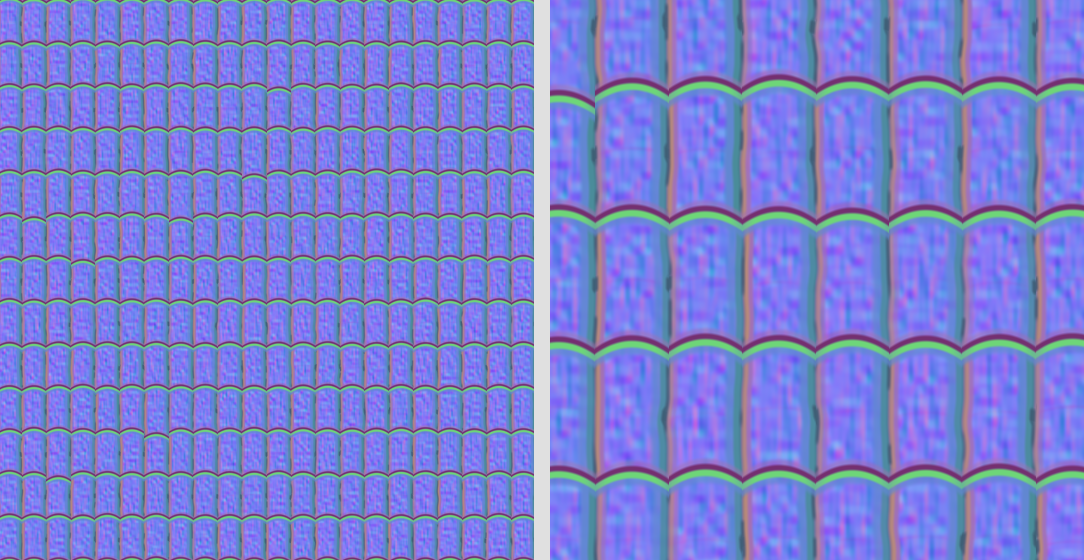
Left: the whole. Right: its middle third, enlarged.
Reproduce this texture map procedurally as a Shadertoy shader.

```glsl
#define COLUMNS 21.82
#define ROWS 13.0
#define SEAM_OFFSET 0.89
#define ARC_DEPTH 0.10
#define TILE_JITTER 0.035
#define SEAM_JITTER 0.05
#define SLIPPED_SHARE 0.03
#define GRAIN 0.55

const vec3 FLAT_BLUE = vec3(0.49, 0.49, 0.97);
const vec3 RIGHT_BLUE = vec3(0.38, 0.53, 0.82);
const vec3 TEAL = vec3(0.29, 0.55, 0.60);
const vec3 PINK = vec3(0.64, 0.44, 0.70);
const vec3 ORANGE = vec3(0.72, 0.54, 0.48);
const vec3 GREEN = vec3(0.43, 0.84, 0.47);
const vec3 PLUM = vec3(0.45, 0.17, 0.42);
const vec3 GAP = vec3(0.23, 0.33, 0.42);

float hash(vec2 p) {
    vec3 q = fract(vec3(p.xyx) * 0.1031);
    q += dot(q, q.yzx + 33.33);
    return fract((q.x + q.y) * q.z);
}

float noise(vec2 p) {
    vec2 i = floor(p), f = fract(p);
    f = f * f * (3.0 - 2.0 * f);
    return mix(mix(hash(i), hash(i + vec2(1, 0)), f.x),
               mix(hash(i + vec2(0, 1)), hash(i + vec2(1, 1)), f.x), f.y);
}

// Surface relief: small pits plus long vertical scratches
float relief(vec2 p) {
    return 0.65 * noise(p * vec2(7.0, 12.0)) + 0.35 * noise(p * vec2(14.0, 5.0) + 40.0);
}

// Soft band from a to b
float band(float x, float a, float b, float soft) {
    return smoothstep(a - soft, a + soft, x) * (1.0 - smoothstep(b - soft, b + soft, x));
}

void mainImage(out vec4 fragColor, in vec2 fragCoord) {
    vec2 uv = fragCoord / iResolution.xy;
    vec2 p = vec2(uv.x * COLUMNS - SEAM_OFFSET, (1.0 - uv.y) * ROWS);
    vec2 px = vec2(COLUMNS, ROWS) / iResolution.xy;

    // Curved row edge, shifted a little for each tile; a few have slipped
    float column = floor(p.x);
    float across = 2.0 * fract(p.x) - 1.0;
    float edgeId = floor(p.y + 0.5);
    vec2 edgeKey = vec2(column, edgeId) + 11.0;
    float shift = (hash(edgeKey) - 0.5) * TILE_JITTER;
    shift += 0.09 * step(hash(edgeKey + 57.0), SLIPPED_SHARE);
    float below = p.y - edgeId - ARC_DEPTH * (across * across - 0.4) - shift;
    float row = edgeId - step(below, 0.0);

    // Signed distance to the nearest upright seam
    float seamId = floor(p.x + 0.5);
    vec2 seamKey = vec2(seamId, row) + 23.0;
    float wobble = (noise(vec2(seamId * 7.0 + 30.0, p.y * 5.0 + 20.0)) - 0.5) * 0.04;
    float s = p.x - seamId - (hash(seamKey) - 0.5) * SEAM_JITTER - wobble;
    float leftTone = mix(0.45, 1.0, hash(seamKey + 71.0));
    float rightTone = mix(0.65, 1.0, hash(seamKey + 93.0));
    float soft = 0.02 + 0.5 * px.x;

    // Rounded tile face
    vec3 color = FLAT_BLUE;
    float tileTone = hash(vec2(floor(p.x), row) + 131.0) - 0.5;
    color += vec3(0.035, -0.02, 0.01) * tileTone;
    color += vec3(-0.035, 0.01, -0.01) * across;

    // Embossed grain and a faint step across the middle
    vec2 g = p + 60.0;
    float h = relief(g);
    vec2 slope = vec2(h - relief(g + vec2(0.05, 0.0)), relief(g + vec2(0.0, 0.03)) - h);
    color += GRAIN * vec3(slope, -0.4 * abs(slope.x));
    float middle = fract(p.y) - 0.5 - 0.05 * across * across - 0.06 * tileTone;
    float crack = band(middle, -0.012, 0.012, 0.012 + 0.5 * px.y);
    color += vec3(0.04, -0.05, -0.04) * crack * noise(g * vec2(4.0, 1.0));

    // Side slopes
    color = mix(color, RIGHT_BLUE, band(s, -0.22, 0.0, 0.045) * rightTone);
    color = mix(color, TEAL, band(s, -0.11, 0.0, soft) * rightTone);
    color = mix(color, PINK, band(s, 0.0, 0.13, 0.03) * leftTone);
    color = mix(color, ORANGE, band(s, 0.0, 0.07, soft) * leftTone);

    // Broken gap, with chips near the middle of the tile
    float worn = smoothstep(0.35, 0.75, noise(vec2(seamId * 5.0 + 9.0, p.y * 7.0 + 50.0)));
    float chip = band(middle, -0.07, 0.05, 0.03) * step(0.4, hash(seamKey + 17.0));
    float gap = band(s, -0.03 - 0.03 * chip, 0.02, soft);
    color = mix(color, GAP, gap * max(0.25 + 0.5 * worn, 0.8 * chip));

    // Row edge: dark lip above, bright slope beneath
    float softY = 0.010 + 0.5 * px.y;
    color = mix(color, PINK, 0.5 * band(below, -0.075, 0.0, 0.02));
    color = mix(color, RIGHT_BLUE, 0.7 * band(below, 0.0, 0.11, 0.025));
    float crown = 1.0 - 0.35 * smoothstep(0.6, 1.0, abs(across));
    color = mix(color, GREEN, crown * band(below, 0.0, 0.06, softY));
    color = mix(color, PLUM, 0.95 * band(below, -0.035, 0.008, softY));

    fragColor = vec4(clamp(color, 0.0, 1.0), 1.0);
}
```
